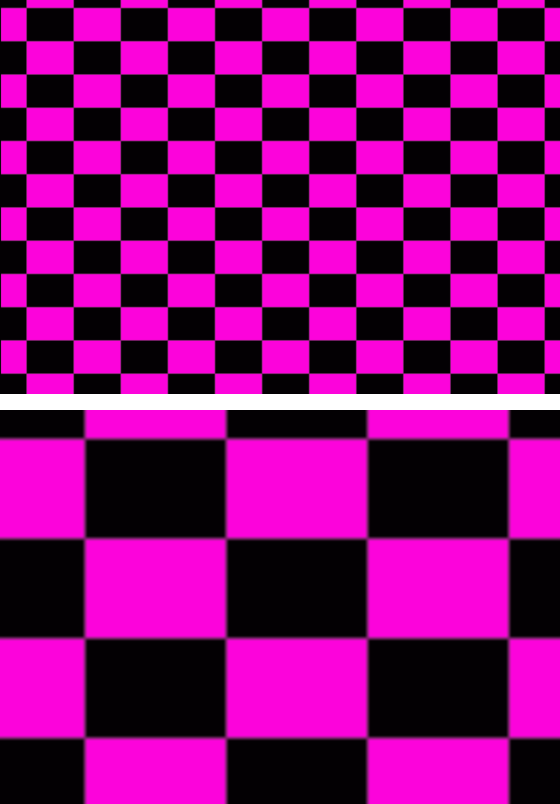
Top, the full canvas; bottom, a detail of the centre.
This pattern is drawn by a Shadertoy shader. Its source:

```glsl
// Magenta and black checkerboard of wide cells with soft, slightly greyed edges.

// Signed wave per axis: +1 in even cells, -1 in odd cells, 0 on the cell edges.
vec2 cellSign(vec2 grid, vec2 halfEdge) {
    vec2 wave = 0.5 - abs(mod(grid + 0.5, 2.0) - 1.0);
    vec2 s = clamp(wave / halfEdge, -1.0, 1.0);
    return s * (1.5 - 0.5 * s * s);
}

void mainImage(out vec4 fragColor, in vec2 fragCoord) {
    vec2 uv = fragCoord / iResolution.xy;

    // Grid in cell units, counted from the left and from the top
    vec2 cellSize = vec2(0.0841, 0.08437);
    vec2 grid = (vec2(uv.x, 1.0 - uv.y) - vec2(0.0475, 0.0203)) / cellSize;

    // Edge softness, never thinner than a pixel
    vec2 aspect = vec2(iResolution.y / iResolution.x, 1.0);
    vec2 halfEdge = max(0.0029 * aspect, 0.75 / iResolution.xy) / cellSize;

    // Magenta where column and row parity differ
    vec2 parity = cellSign(grid, halfEdge);
    float magenta = 0.5 - 0.5 * parity.x * parity.y;

    // Thin dark strip along the left border
    magenta *= smoothstep(0.0005, 0.0032, uv.x);

    // Blended edges pick up a little green, which greys them
    vec3 color = mix(vec3(0.01, 0.0, 0.01), vec3(0.99, 0.01, 0.86), magenta);
    color.g += 0.42 * magenta * (1.0 - magenta);
    fragColor = vec4(color, 1.0);
}
```
